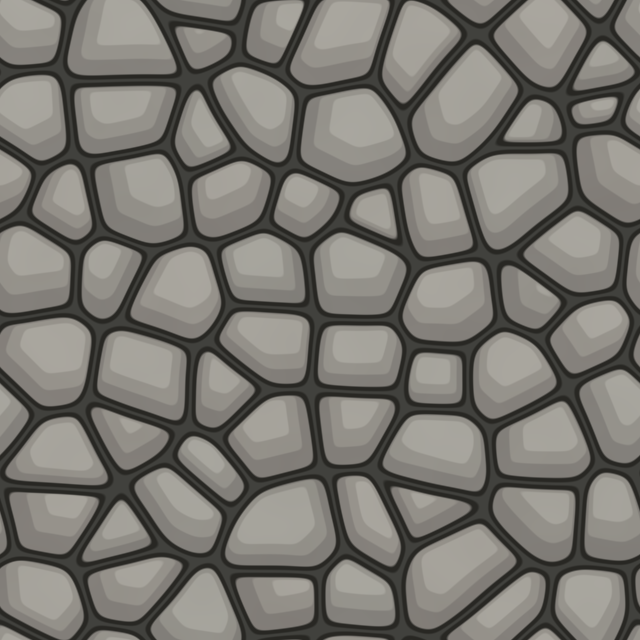
Write a three.js fragment shader that draws this texture.

```glsl
#define GRID 8.0
#define JITTER 0.74
#define SIZE_SPREAD 0.36
#define GAP 0.0087
#define OUTLINE 0.0065
#define CORNER 0.0065
#define FACET_CORNER 0.0035
#define WARP 0.006
#define SOFTNESS 0.0017

varying vec2 vUv;

const vec3 LIGHT_STONE = vec3(0.652, 0.642, 0.612);
const vec3 MID_STONE = vec3(0.582, 0.570, 0.542);
const vec3 DARK_STONE = vec3(0.512, 0.498, 0.478);
const vec3 OUTLINE_COLOR = vec3(0.155, 0.153, 0.138);
const vec3 MORTAR = vec3(0.255, 0.254, 0.238);

vec3 hash3(vec2 p) {
  vec3 q = fract(p.xyx * vec3(0.1031, 0.1030, 0.0973) + 0.137);
  q += dot(q, q.yxz + 33.33);
  return fract((q.xxy + q.yzz) * q.zyx);
}

// Gradient noise that repeats after the given period
float cornerSlope(vec2 cell, vec2 offset, float period) {
  float angle = 6.2832 * hash3(mod(cell, period) + 31.0).x;
  return dot(vec2(cos(angle), sin(angle)), offset);
}

float gradientNoise(vec2 p, float period) {
  vec2 i = floor(p), f = fract(p);
  vec2 u = f * f * f * (f * (f * 6.0 - 15.0) + 10.0);
  vec2 r = vec2(1.0, 0.0);
  return mix(
    mix(cornerSlope(i, f, period), cornerSlope(i + r, f - r, period), u.x),
    mix(cornerSlope(i + r.yx, f - r.yx, period), cornerSlope(i + 1.0, f - 1.0, period), u.x),
    u.y);
}

// Stone centre in xy, weight in z
vec3 stoneSite(vec2 cell) {
  vec3 h = hash3(mod(cell, GRID) + 5.0);
  return vec3(cell + 0.5 + JITTER * (h.xy - 0.5), SIZE_SPREAD * h.z);
}

float powerDistance(vec2 p, vec3 site) {
  vec2 d = p - site.xy;
  return dot(d, d) - site.z;
}

float cover(float d) {
  return smoothstep(-SOFTNESS, SOFTNESS, d);
}

void main() {
  vec2 warp = vec2(gradientNoise(vUv * 9.0, 9.0), gradientNoise(vUv * 9.0 + 4.3, 9.0));
  vec2 p = (vUv + WARP * warp) * GRID;

  // Find the stone that owns this point in a weighted Voronoi diagram
  vec2 home = floor(p), owner = home;
  float nearest = 100.0;
  for (int y = -2; y <= 2; y++) {
    for (int x = -2; x <= 2; x++) {
      vec2 cell = home + vec2(float(x), float(y));
      float d = powerDistance(p, stoneSite(cell));
      if (d < nearest) {
        nearest = d;
        owner = cell;
      }
    }
  }
  vec3 site = stoneSite(owner);
  vec3 traits = hash3(mod(owner, GRID) + 71.0);
  float tilt = 1.1 * (traits.x - 0.6);
  vec2 shadeDir = vec2(sin(tilt), -cos(tilt));

  // Blend edge distances: x rounds the stone, y and z inset its two facets
  vec3 rounding = vec3(CORNER, FACET_CORNER, FACET_CORNER);
  vec3 sum = vec3(0.0);
  for (int y = -2; y <= 2; y++) {
    for (int x = -2; x <= 2; x++) {
      if (x == 0 && y == 0) continue;
      vec3 other = stoneSite(owner + vec2(float(x), float(y)));
      vec2 toOther = other.xy - site.xy;
      float span = max(length(toOther), 0.01);
      float edge = (powerDistance(p, other) - nearest) / (2.0 * span);
      float reach = clamp((span * span + site.z - other.z) / (2.0 * span), 0.08, 0.6);
      float shade = smoothstep(-0.5, 1.0, dot(toOther / span, shadeDir));
      float midInset = reach * mix(0.03, 0.40, shade);
      float lightInset = reach * mix(0.13, 0.78, shade);
      vec3 d = (edge - vec3(0.0, midInset, lightInset)) / GRID;
      sum += exp(-d / rounding);
    }
  }
  vec3 dist = -rounding * log(sum) - GAP;

  // Painted facets with faint tone changes
  vec3 stone = mix(DARK_STONE, MID_STONE, cover(dist.y));
  stone = mix(stone, LIGHT_STONE, cover(dist.z));
  float mottle = gradientNoise(vUv * 14.0, 14.0);
  stone += 0.016 * (traits.y - 0.5) + 0.012 * mottle;
  stone.r += 0.006 * (traits.z - 0.5);

  // Mortar, dark outline, stone
  vec3 color = mix(MORTAR, OUTLINE_COLOR, cover(dist.x + OUTLINE));
  color = mix(color, stone, cover(dist.x));
  gl_FragColor = vec4(color, 1.0);
}
```
